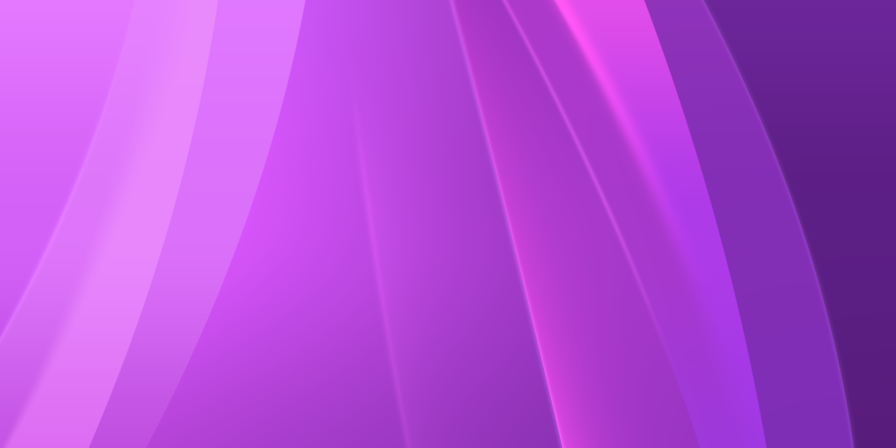
Write a WebGL 2 fragment shader that draws this background.

```glsl
#version 300 es
precision highp float;

uniform vec2 u_resolution;
out vec4 outColor;

// Quadratic curve through its values at the bottom, middle and top
float curve(float y, float low, float mid, float top) {
    float control = 2.0 * mid - 0.5 * (low + top);
    return mix(mix(low, control, y), mix(control, top, y), y);
}

// Smooth vertical blend of three colours
vec3 ramp(float y, vec3 low, vec3 mid, vec3 top) {
    return y < 0.5 ? mix(low, mid, smoothstep(-0.1, 0.5, y))
                   : mix(mid, top, smoothstep(0.5, 1.1, y));
}

// Paint everything to the left of an edge
vec3 paintLeft(vec3 base, vec3 paint, float x, float edge, float soft) {
    return mix(paint, base, smoothstep(-soft, soft, x - edge));
}

// Glow that starts sharply at an edge and fades to its right
float glowRight(float x, float edge, float reach, float soft) {
    float d = x - edge;
    return smoothstep(-soft, soft, d) * exp(-max(d, 0.0) / reach);
}

// Thin light line along an edge
float rim(float x, float edge, float width) {
    float d = (x - edge) / width;
    return exp(-d * d);
}

void main() {
    vec2 p = gl_FragCoord.xy / u_resolution.y;
    p.x *= 2.0 * u_resolution.y / u_resolution.x;
    float x = p.x, y = p.y;
    float soft = 1.0 / u_resolution.y;

    // Edges of the folds, from left to right
    float mistEdge = curve(y, -0.15, 0.13, 0.30);
    float sheenEdge = curve(y, 0.01, 0.24, 0.40);
    float ribbonEdge = curve(y, 0.198, 0.378, 0.487);
    float veilEdge = curve(y, 0.326, 0.547, 0.682);
    float creaseEdge = curve(y, 0.911, 0.826, 0.765);
    float pleatEdge = curve(y, 1.255, 1.135, 1.008);
    float sashEdge = curve(y, 1.563, 1.372, 1.125);
    float flareEdge = curve(y, 1.670, 1.490, 1.237);
    float curtainEdge = curve(y, 1.711, 1.600, 1.438);
    float shadeEdge = curve(y, 1.906, 1.787, 1.570);

    // Dark backdrop and the dim outer fold
    vec3 color = ramp(y, vec3(0.34, 0.11, 0.48), vec3(0.36, 0.12, 0.52), vec3(0.43, 0.15, 0.61));
    vec3 shade = ramp(y, vec3(0.49, 0.18, 0.71), vec3(0.51, 0.18, 0.71), vec3(0.56, 0.20, 0.73));
    color = paintLeft(color, shade, x, shadeEdge, soft);
    color += 0.05 * rim(x, shadeEdge, 0.006);

    // Violet curtain with a pink flare at the top
    vec3 curtain = ramp(y, vec3(0.62, 0.22, 0.89), vec3(0.68, 0.23, 0.91), vec3(0.90, 0.31, 0.92));
    color = paintLeft(color, curtain, x, curtainEdge, soft);
    vec3 sash = ramp(y, vec3(0.61, 0.22, 0.86), vec3(0.65, 0.22, 0.80), vec3(0.67, 0.22, 0.79));
    color = paintLeft(color, sash, x, flareEdge, mix(0.05, 0.006, y));
    color += vec3(0.14, 0.04, 0.05) * rim(x, flareEdge + 0.01, 0.022) * smoothstep(0.3, 0.8, y);

    // Wide pleat, lit pink along its left border
    vec3 pleat = ramp(y, vec3(0.59, 0.20, 0.76), vec3(0.64, 0.22, 0.79), vec3(0.61, 0.20, 0.75));
    color = paintLeft(color, pleat, x, sashEdge, soft);
    color += vec3(0.14, 0.09, 0.10) * rim(x, sashEdge, 0.006) * smoothstep(0.1, 0.6, y);
    float pinkGlow = glowRight(x, pleatEdge, 0.09, soft) * mix(1.0, 0.3, y);
    color = mix(color, vec3(0.88, 0.28, 0.89), pinkGlow);

    // Central body darkens to the right
    vec3 bodyLeft = ramp(y, vec3(0.70, 0.26, 0.84), vec3(0.84, 0.33, 0.98), vec3(0.79, 0.33, 0.96));
    vec3 bodyRight = ramp(y, vec3(0.54, 0.19, 0.70), vec3(0.64, 0.23, 0.79), vec3(0.68, 0.26, 0.83));
    float across = clamp((x - veilEdge) / (pleatEdge - veilEdge), 0.0, 1.0);
    color = paintLeft(color, mix(bodyLeft, bodyRight, across), x, pleatEdge, soft);
    color += vec3(0.10, 0.08, 0.09) * rim(x, pleatEdge, 0.006);
    float crease = glowRight(x, creaseEdge, 0.07, 3.0 * soft) + rim(x, creaseEdge, 0.008);
    color += vec3(0.045, 0.025, 0.03) * crease * smoothstep(0.9, 0.5, y);

    // Pale veil and bright ribbon on the left
    vec3 veil = ramp(y, vec3(0.74, 0.30, 0.87), vec3(0.86, 0.44, 0.98), vec3(0.88, 0.47, 1.0));
    color = paintLeft(color, veil, x, veilEdge, soft);
    vec3 ribbon = ramp(y, vec3(0.86, 0.42, 0.95), vec3(0.91, 0.53, 0.99), vec3(0.91, 0.54, 0.99));
    color = paintLeft(color, ribbon, x, ribbonEdge, soft);

    // Soft folds in the left corner
    vec3 fold = ramp(y, vec3(0.76, 0.32, 0.89), vec3(0.87, 0.46, 0.98), vec3(0.90, 0.51, 1.0));
    color = paintLeft(color, fold, x, sheenEdge, mix(0.012, 0.06, y));
    vec3 mist = ramp(y, vec3(0.69, 0.25, 0.85), vec3(0.83, 0.38, 0.97), vec3(0.90, 0.48, 1.0));
    color = paintLeft(color, mist, x, mistEdge, 2.0 * soft);
    color += 0.04 * rim(x, mistEdge, 0.007) * smoothstep(1.0, 0.4, y);

    outColor = vec4(clamp(color, 0.0, 1.0), 1.0);
}
```
